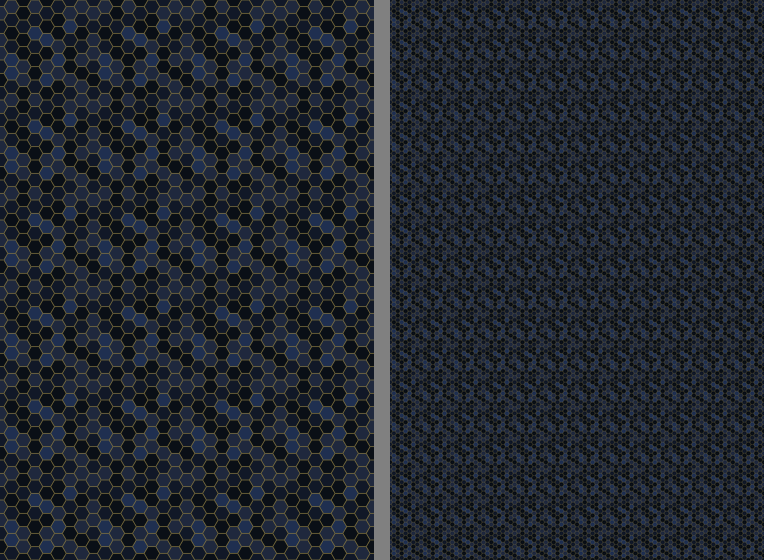
Left: one tile. Right: repeated 3 by 3.
A WebGL 1 fragment shader for this pattern:

```glsl
precision highp float;

uniform vec2 u_resolution;

#define GRID vec2(32.0, 42.0)
#define BLOCK vec2(8.0, 7.0)
#define LINE_WIDTH 0.055
#define BLACK vec3(0.040, 0.060, 0.085)
#define NAVY vec3(0.066, 0.096, 0.152)
#define SLATE vec3(0.120, 0.158, 0.240)
#define BLUE vec3(0.122, 0.185, 0.312)
#define GOLD vec3(0.520, 0.460, 0.245)

const float COLUMN_STEP = 0.8660254;

// Hexagonal norm for flat-topped cells of height 1: the rim lies at 0.5
float hexNorm(vec2 p) {
  p = abs(p);
  return max(p.y, p.x * COLUMN_STEP + p.y * 0.5);
}

// Cubing modulo the prime 59 shuffles the cells of one block without repeats
float shuffledRank(vec2 cell) {
  vec2 c = mod(cell + vec2(6.0, 0.0), BLOCK);
  float i = 1.0 + c.y + BLOCK.y * c.x;
  return mod(i * i * i, 59.0);
}

vec3 cellColor(vec2 cell) {
  float rank = shuffledRank(cell);
  vec3 color = mix(BLACK, NAVY, step(18.5, rank));
  color = mix(color, SLATE, step(34.5, rank));
  return mix(color, BLUE, step(49.5, rank));
}

// Share of a pixel covered by a line whose centre is dist away
float lineCoverage(float dist, float width, float pixel) {
  float near = max(dist - 0.5 * pixel, -0.5 * width);
  float far = min(dist + 0.5 * pixel, 0.5 * width);
  return clamp((far - near) / pixel, 0.0, 1.0);
}

void main() {
  vec2 uv = gl_FragCoord.xy / u_resolution;
  vec2 p = vec2(uv.x, 1.0 - uv.y) * GRID;

  // Nearest cell among the two closest columns; odd columns sit half a row lower
  float nearest = 10.0;
  vec2 cell = vec2(0.0);
  for (int k = 0; k < 2; k++) {
    float column = floor(p.x) + float(k);
    float shift = 0.5 * mod(column, 2.0);
    float row = floor(p.y - shift + 0.5);
    vec2 offset = p - vec2(column, row + shift);
    float norm = hexNorm(offset * vec2(COLUMN_STEP, 1.0));
    if (norm < nearest) {
      nearest = norm;
      cell = vec2(column, row);
    }
  }

  // Gold outline over the flat fill
  float pixel = GRID.y / u_resolution.y;
  float outline = lineCoverage(0.5 - nearest, LINE_WIDTH, pixel);
  gl_FragColor = vec4(mix(cellColor(cell), GOLD, outline), 1.0);
}
```
